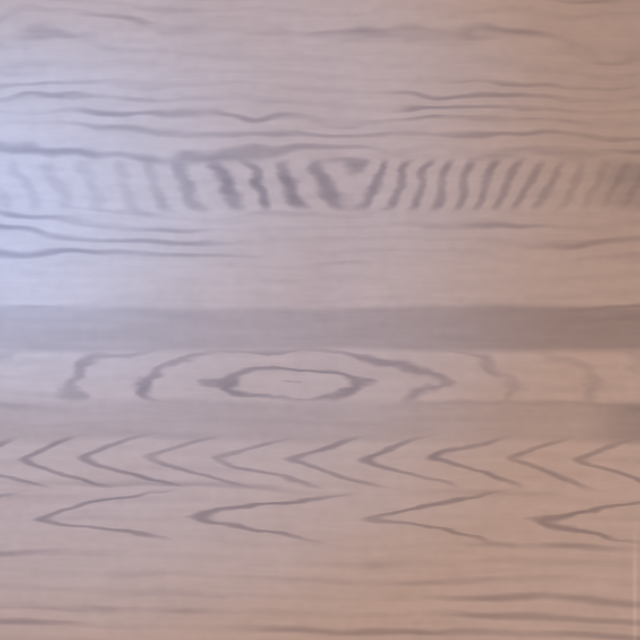
Write a three.js fragment shader that draws this texture.

```glsl
// Worn oak boards with soft horizontal grain, lit cool from the left and warm
// from the right. Grain lines are contours of warped height fields: arcs,
// chevrons and a long knot, laid over broken streaks, fibres and mottling.
#define WARM vec3(0.705, 0.583, 0.528)
#define MIDTONE vec3(0.715, 0.650, 0.670)
#define COOL vec3(0.770, 0.785, 0.895)
#define GRAIN_TINT vec3(0.73, 0.73, 0.77)
#define GRAIN_DEPTH 0.78
#define STREAK_FREQ 36.0
#define FIBRE_DEPTH 0.055
#define MOTTLE_DEPTH 0.035

varying vec2 vUv;

float hash(vec2 p) {
  return fract(sin(dot(p, vec2(127.1, 311.7))) * 43758.5453);
}

float noise(vec2 p) {
  vec2 i = floor(p), f = fract(p);
  f = f * f * (3.0 - 2.0 * f);
  return mix(mix(hash(i), hash(i + vec2(1.0, 0.0)), f.x),
             mix(hash(i + vec2(0.0, 1.0)), hash(i + 1.0), f.x), f.y);
}

float fbm(vec2 p) {
  float sum = 0.0, amp = 0.5;
  for (int i = 0; i < 4; i++) {
    sum += amp * noise(p);
    p = p * 2.03 + 17.3;
    amp *= 0.5;
  }
  return sum / 0.9375;
}

// Soft dark line once per unit of phase
float line(float phase, float width) {
  return 1.0 - smoothstep(0.1 * width, width, abs(fract(phase) - 0.5));
}

// Soft window around a centre
float band(float x, float centre, float halfSize, float soft) {
  return 1.0 - smoothstep(halfSize - soft, halfSize + soft, abs(x - centre));
}

// Row of pointed arches opening to the right
float chevrons(vec2 p, float y, float spacing, float slope, float width) {
  float v = p.y - y;
  float bend = sqrt(v * v + 0.00002) * slope;
  float wobble = 0.5 * fbm(p * vec2(9.0, 30.0)) + 0.3 * noise(p * vec2(5.0, 14.0));
  return line((p.x - bend) / spacing + wobble, width);
}

// Nested bowls: stripes leaning away from a centre
float bowls(vec2 p) {
  float dx = p.x - 0.56;
  float r = sqrt(dx * dx + 0.0006) - 0.45 * (p.y - 0.71);
  float spacing = mix(0.052, 0.033, smoothstep(-0.03, 0.03, dx));
  return line(r / spacing + 0.9 * fbm(p * vec2(11.0, 26.0)), 0.36);
}

// Long closed rings
float knot(vec2 p) {
  float r = length((p - vec2(0.45, 0.402)) / vec2(0.15, 0.031));
  return line(r * 1.25 + 1.1 * fbm(p * vec2(9.0, 24.0)), 0.2);
}

// Broken wavy streaks, calmer towards the bottom
float streaks(vec2 p) {
  float swirl = mix(1.3, 4.2, smoothstep(0.3, 0.8, p.y));
  float phase = p.y * STREAK_FREQ + swirl * fbm(p * vec2(3.4, 9.0)) + p.x * 0.8;
  float breaks = smoothstep(0.42, 0.72, fbm(p * vec2(4.0, 21.0) + 40.0));
  return line(phase, 0.33) * (0.15 + 0.85 * breaks);
}

void main() {
  vec2 p = vUv;
  p.y += 0.012 * (fbm(p * vec2(4.0, 7.0) + 9.0) - 0.5);

  // Light falling from the left
  float coolness = 1.0 - length((vUv - vec2(-0.04, 0.68)) / vec2(0.98, 0.82));
  coolness += 0.10 * (fbm(vUv * vec2(3.0, 9.0)) - 0.5);
  vec3 col = mix(WARM, MIDTONE, smoothstep(-0.05, 0.42, coolness));
  col = mix(col, COOL, smoothstep(0.38, 0.95, coolness));
  col *= 1.0 - 0.06 * smoothstep(0.6, 1.0, vUv.x) * smoothstep(0.3, 0.8, vUv.y);

  // Figured rows and the plain boards between them
  float bowlRow = band(p.y, 0.71, 0.037, 0.008);
  float knotRow = band(p.y, 0.412, 0.037, 0.008);
  float tipRow = band(p.y, 0.278, 0.036, 0.009);
  float zigRow = band(p.y, 0.192, 0.036, 0.010);
  float darkBoard = band(p.y, 0.486, 0.034, 0.007);
  float lowBoard = band(p.y, 0.342, 0.030, 0.010);
  float paleBoard = band(p.y, 0.56, 0.035, 0.015);
  float plain = max(max(darkBoard, lowBoard), paleBoard);
  float figured = max(max(bowlRow, knotRow), max(tipRow, zigRow));

  float grain = streaks(p) * (1.0 - 0.85 * plain) * (1.0 - 0.85 * figured) * 0.75;
  grain += bowls(p) * bowlRow * mix(0.25, 0.9, band(p.x, 0.56, 0.29, 0.09));
  grain += knot(p) * knotRow * mix(0.3, 0.8, band(p.x, 0.42, 0.32, 0.15));
  grain += chevrons(p, 0.285, 0.108, 3.4, 0.17) * tipRow * 0.8;
  grain += chevrons(p, 0.190, 0.270, 5.5, 0.11) * zigRow * 0.85;
  grain *= 0.65 + 0.6 * noise(p * vec2(9.0, 28.0) + 5.0);
  col *= mix(vec3(1.0), GRAIN_TINT, clamp(grain * GRAIN_DEPTH, 0.0, 1.0));

  // Board shading, with stains gathering at the right end
  float stain = darkBoard * (0.09 + 0.08 * smoothstep(0.4, 1.0, p.x)) + lowBoard * 0.06;
  stain += 0.10 * smoothstep(0.9, 1.0, p.x) * max(bowlRow, lowBoard);
  col *= 1.0 - stain * vec3(1.0, 0.98, 0.85);

  // Fibres, mottling and the pale seam low on the right
  col *= 1.0 + FIBRE_DEPTH * (fbm(p * vec2(14.0, 110.0)) - 0.5);
  col *= 1.0 + MOTTLE_DEPTH * (fbm(vUv * 75.0) - 0.5);
  float seam = band(vUv.x, 0.992, 0.003, 0.003) * (1.0 - smoothstep(0.1, 0.2, vUv.y));
  col *= 1.0 + 0.07 * seam;

  gl_FragColor = vec4(col, 1.0);
}
```
